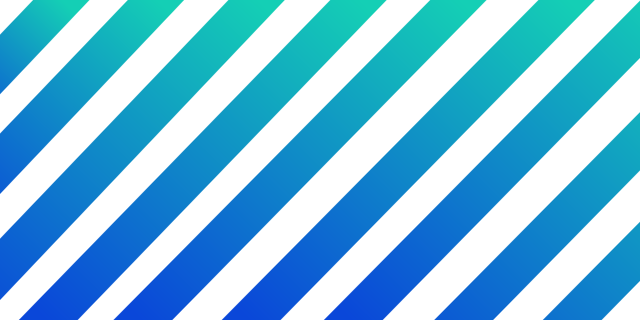
Give the GLSL for this pattern, as a WebGL 2 fragment shader.

```glsl
#version 300 es
precision highp float;

uniform vec2 u_resolution;
out vec4 fragColor;

#define STRIPE_COUNT 9
#define FIRST_EDGE 0.0977
#define PITCH 0.3027
#define PITCH_GROWTH 0.0026
#define JITTER 0.0065
#define STRIPE_WIDTH 0.176
#define FLARE 0.008
#define GRADIENT_TILT 0.5
#define TEAL vec3(0.08, 0.81, 0.71)
#define BLUE vec3(0.04, 0.28, 0.85)
#define PAPER vec3(1.0)

// Left edge of a stripe along the top of the canvas, slightly uneven
float stripeEdge(float i) {
    return FIRST_EDGE + i * (PITCH + PITCH_GROWTH * i) + JITTER * sin(2.6 * i - 5.15);
}

// Horizontal run per unit of descent; later stripes lean a little more
float stripeLean(float i) {
    return mix(0.957, 0.99, smoothstep(2.0, 4.0, i));
}

// Gradient along a stripe: compressed in the first ones, delayed in the last
vec3 stripeColor(float i, float depth, float across) {
    float span = min(1.0, 0.36 + 0.3 * i);
    float delay = 0.17 * max(i - 6.0, 0.0);
    float t = (depth - GRADIENT_TILT * across) / span - delay;
    return mix(TEAL, BLUE, clamp(t, 0.0, 1.0));
}

void main() {
    // Canvas height is one unit; depth runs downward from the top
    vec2 p = gl_FragCoord.xy / u_resolution.y;
    float depth = 1.0 - p.y;
    float pixel = 1.0 / u_resolution.y;
    vec3 color = PAPER;

    for (int n = 0; n < STRIPE_COUNT; n++) {
        float i = float(n);
        float lean = stripeLean(i);
        float halfWidth = 0.5 * (STRIPE_WIDTH + FLARE * depth);
        float across = p.x + lean * depth - stripeEdge(i) - halfWidth;

        // Perpendicular distance to the stripe border
        float dist = (abs(across) - halfWidth) / sqrt(1.0 + lean * lean);
        float cover = 1.0 - smoothstep(-0.7 * pixel, 0.7 * pixel, dist);
        color = mix(color, stripeColor(i, depth, across), cover);
    }

    fragColor = vec4(color, 1.0);
}
```
